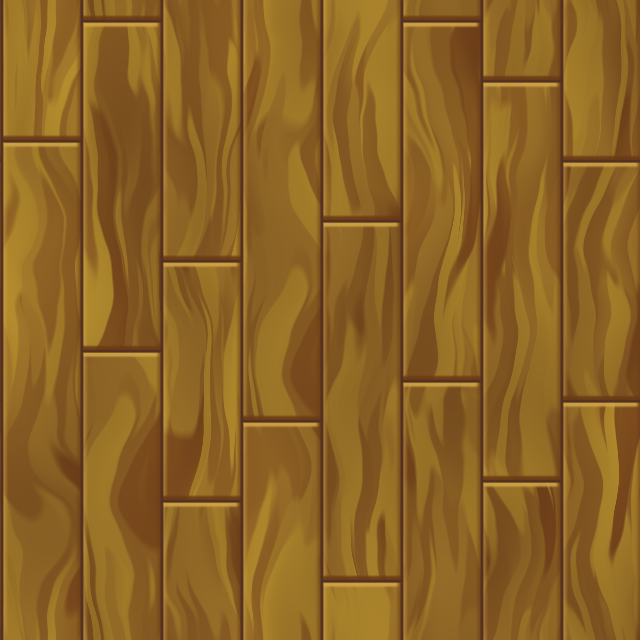
This texture is drawn by a WebGL 1 fragment shader. Its source:

```glsl
precision highp float;

uniform vec2 u_resolution;

// Layout, in canvas units
const float COLUMNS = 8.0;
const vec2 SEAM_OFFSET = vec2(0.0030, 0.0020);
const float SEAM_HALF_WIDTH = 0.0022;
const float BEVEL_WIDTH = 0.0110;

// Two joints per column, in 1/32 of the canvas from the top
const float JOINT_STEPS = 32.0;
const vec4 FIRST_JOINT_LEFT = vec4(7.0, 1.0, 13.0, 21.0);
const vec4 FIRST_JOINT_RIGHT = vec4(11.0, 1.0, 4.0, 8.0);
const vec4 SECOND_JOINT_LEFT = vec4(7.0, 17.5, 25.0, 21.0);
const vec4 SECOND_JOINT_RIGHT = vec4(29.0, 19.0, 24.0, 20.0);

// Grain, in plank widths
const float GRAIN_SLANT = 0.60;
const float GRAIN_BEND = 0.38;
const float STROKE_EDGE = 0.04;
const float BROAD_WASH = 0.22;
const float PLANK_VARIATION = 0.07;

const vec3 LIGHT_WOOD = vec3(0.63, 0.48, 0.16);
const vec3 MID_WOOD = vec3(0.57, 0.41, 0.15);
const vec3 DARK_WOOD = vec3(0.50, 0.33, 0.125);
const vec3 DEEP_WOOD = vec3(0.44, 0.255, 0.10);
const vec3 HIGHLIGHT = vec3(0.82, 0.65, 0.28);
const vec3 SHADE = vec3(0.42, 0.23, 0.08);
const vec3 SEAM = vec3(0.32, 0.19, 0.13);

vec2 hash2(vec2 p) {
  vec3 q = fract(p.xyx * vec3(0.1031, 0.1030, 0.0973));
  q += dot(q, q.yzx + 33.33);
  return fract((q.xx + q.yz) * q.zy);
}

float cornerSlope(vec2 cell, vec2 offset) {
  float angle = 6.2832 * hash2(cell).x;
  return dot(vec2(cos(angle), sin(angle)), offset);
}

float gradientNoise(vec2 p) {
  vec2 i = floor(p);
  vec2 f = p - i;
  vec2 w = f * f * f * (f * (f * 6.0 - 15.0) + 10.0);
  vec2 e = vec2(1.0, 0.0);
  float low = mix(cornerSlope(i, f), cornerSlope(i + e, f - e), w.x);
  float high = mix(cornerSlope(i + e.yx, f - e.yx), cornerSlope(i + 1.0, f - 1.0), w.x);
  return mix(low, high, w.y);
}

// Crisp brush strokes with an uneven load of paint
float strokes(vec2 p, vec2 frequency, float threshold) {
  float n = gradientNoise(p * frequency);
  float load = 0.88 + 0.5 * gradientNoise(p * vec2(2.0, 0.5) + frequency * 7.0);
  return smoothstep(-STROKE_EDGE, STROKE_EDGE, n - threshold) * clamp(load, 0.5, 1.0);
}

vec3 woodGrain(vec2 p, vec2 seed) {
  p += seed * 90.0 + 10.0;
  p.x += GRAIN_SLANT * gradientNoise(p * vec2(0.5, 0.35) + 60.0);
  p.x += GRAIN_BEND * gradientNoise(p * vec2(0.9, 0.70));
  p.x += 0.05 * gradientNoise(p * vec2(1.5, 2.3) + 40.0);

  float wash = smoothstep(-0.3, 0.4, gradientNoise(p * vec2(1.5, 0.5) + 20.0));
  vec3 color = mix(MID_WOOD, DARK_WOOD, wash);
  color = mix(color, DARK_WOOD, strokes(p, vec2(3.0, 0.36), 0.02));
  color = mix(color, LIGHT_WOOD, strokes(p + 113.0, vec2(2.6, 0.32), 0.03));
  color = mix(color, MID_WOOD, strokes(p + 227.0, vec2(4.0, 0.42), 0.15));
  color = mix(color, DARK_WOOD, strokes(p + 563.0, vec2(3.4, 0.40), 0.24));
  color = mix(color, DEEP_WOOD, strokes(p + 331.0, vec2(2.2, 0.34), 0.25));
  color = mix(color, LIGHT_WOOD, strokes(p + 449.0, vec2(4.4, 0.40), 0.25));

  // Slow drift of tone, stronger in blue-poor browns
  float drift = BROAD_WASH * gradientNoise(p * vec2(0.9, 0.35) + 80.0);
  drift += PLANK_VARIATION * (seed.y - 0.5);
  return color * (1.0 + drift * vec3(0.85, 1.1, 0.8));
}

float pickColumn(vec4 left, vec4 right, float column) {
  vec4 index = vec4(0.0, 1.0, 2.0, 3.0);
  return dot(left, step(abs(index - column), vec4(0.5)))
       + dot(right, step(abs(index + 4.0 - column), vec4(0.5)));
}

void main() {
  vec2 uv = gl_FragCoord.xy / u_resolution;
  float pixel = 1.0 / min(u_resolution.x, u_resolution.y);

  // Column and its joints
  float across = fract(uv.x - SEAM_OFFSET.x) * COLUMNS;
  float column = floor(across);
  float first = pickColumn(FIRST_JOINT_LEFT, FIRST_JOINT_RIGHT, column) / JOINT_STEPS;
  float second = pickColumn(SECOND_JOINT_LEFT, SECOND_JOINT_RIGHT, column) / JOINT_STEPS;

  // Plank below the first joint, or below the second; both wrap vertically
  float down = fract(1.0 - uv.y - SEAM_OFFSET.y - first);
  float split = second > first ? second - first : 1.0;
  float plank = step(split, down);
  float top = down - plank * split;
  float bottom = mix(split, 1.0, plank) - down;
  float left = fract(across) / COLUMNS;
  float right = 1.0 / COLUMNS - left;

  vec2 seed = hash2(vec2(column * 3.0 + 5.0, plank * 11.0 + 2.0));
  vec3 color = woodGrain(vec2(left, top) * COLUMNS, seed);

  // Bevel: shade at right and bottom, light at left and top
  float miter = smoothstep(SEAM_HALF_WIDTH, BEVEL_WIDTH, right);
  float plateau = 0.5 * BEVEL_WIDTH;
  color = mix(color, SHADE, 0.55 * (1.0 - miter));
  color = mix(color, HIGHLIGHT, 0.50 * (1.0 - smoothstep(SEAM_HALF_WIDTH, BEVEL_WIDTH, left)));
  color = mix(color, SHADE, 0.90 * (1.0 - smoothstep(plateau, BEVEL_WIDTH, bottom)));
  color = mix(color, HIGHLIGHT, 0.90 * miter * (1.0 - smoothstep(plateau, BEVEL_WIDTH, top)));

  // Dark gaps between planks
  float gap = min(min(left, right), min(top, bottom));
  color = mix(SEAM, color, smoothstep(SEAM_HALF_WIDTH - pixel, SEAM_HALF_WIDTH + pixel, gap));

  gl_FragColor = vec4(color, 1.0);
}
```
